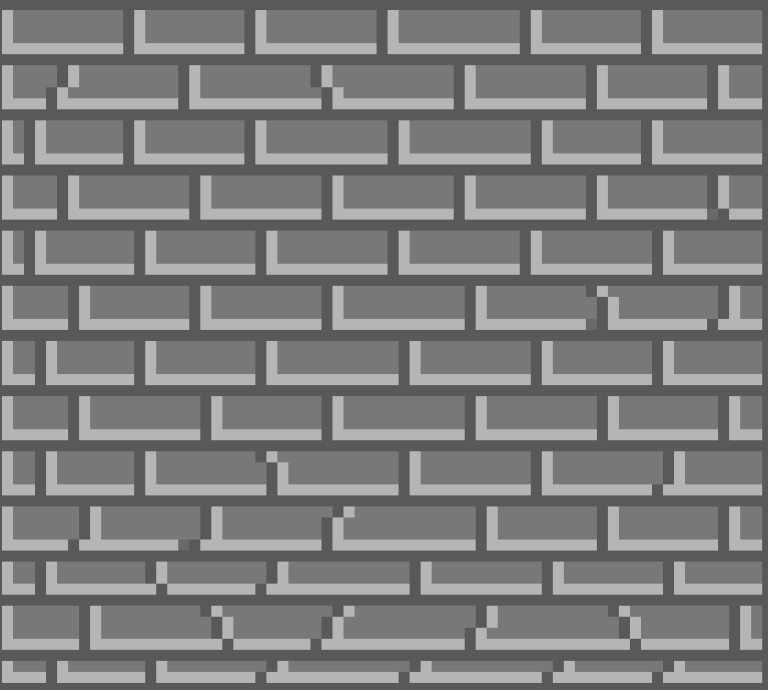
A Shadertoy shader for this texture:

```glsl
// Blocky grey brick wall: thirteen staggered courses of bevelled bricks on a coarse cell grid.
// Each cell is coloured by its course and the nearest joints, which wander and crack by hash;
// neighbouring cells are then blended over one pixel for smooth edges.

#define GRID vec2(69.71, 62.55)      // cells across and down the canvas
#define MARGIN vec2(0.18, 0.91)      // mortar before the first brick, in cells
#define WALL_WIDTH 69.0              // cells in a course
#define BRICK_PITCH 12.0             // mean distance between joints
#define COURSE_PITCH 5.0             // brick height plus mortar
#define JOINT_JITTER 0.5
#define CRACK_RATE 0.03              // added chance of a crack per course
#define CHIP_RATE 0.05
#define MORTAR vec3(0.35)
#define FACE vec3(0.47)
#define BEVEL vec3(0.71)
#define CHIP vec3(0.41)

float hash(vec2 p) {
    return fract(sin(dot(p, vec2(127.1, 311.7))) * 43758.5453);
}

// First cell of the brick to the right of joint n
float brickStart(float course, float n) {
    float x = BRICK_PITCH * (n + 0.5 * mod(course, 2.0));
    float drift = 0.2 * course - 0.6 + 0.6 * cos(0.16 * (x - 45.0));
    float jitter = JOINT_JITTER * (hash(vec2(n, course)) - 0.5);
    float leftmost = course < 0.5 ? 0.0 : floor(2.9 + 0.2 * course);
    return max(floor(x + drift + jitter + 0.5), leftmost);
}

// Sideways step of a cracked joint, j cells below the top of its course
float crackShift(float course, float n, float j, float height) {
    vec2 id = vec2(n, course);
    float worn = step(10.5, course);
    float chance = CRACK_RATE * course + 0.3 * worn;
    if (hash(id + 17.3) >= chance) return 0.0;
    float split = min(1.0 + floor(3.0 * hash(id + 31.7)), height - 1.0);
    float side = hash(id + 53.1) < 0.7 ? -1.0 : 1.0;
    return side * (step(split, j) + worn * step(split + 2.0, j));
}

// Colour of one cell, counted from the top left brick corner
vec3 cellColor(vec2 cell) {
    // The last courses are squeezed: the eleventh and thirteenth are lower
    float y = cell.y + step(54.0, cell.y);
    float course = floor((y + 0.5) / COURSE_PITCH);
    float j = y - course * COURSE_PITCH;
    float height = course == 10.0 ? 3.0 : course == 12.0 ? 2.0 : 4.0;
    bool outside = cell.x < 0.0 || cell.x >= WALL_WIDTH || course < 0.0 || course > 12.0;
    if (outside || j >= height) return MORTAR;

    // Light bevel along the left and lower sides
    bool lowest = j == height - 1.0;
    vec3 color = lowest || cell.x == 0.0 ? BEVEL : FACE;
    for (float n = 0.0; n < 6.0; n++) {
        float start = brickStart(course, n) + crackShift(course, n, j, height);
        float offset = cell.x - start;
        if (offset == -1.0) return MORTAR;
        if (offset == 0.0) color = BEVEL;
        bool chipped = hash(vec2(n, course) + 71.9) < CHIP_RATE;
        if (chipped && lowest && offset == -2.0) color = CHIP;
    }
    return color;
}

void mainImage(out vec4 fragColor, in vec2 fragCoord) {
    vec2 uv = fragCoord / iResolution.xy;
    vec2 p = vec2(uv.x, 1.0 - uv.y) * GRID - MARGIN - 0.5;

    // Blend the four nearest cells over the width of a pixel
    vec2 pixel = GRID / iResolution.xy;
    vec2 cell = floor(p);
    vec2 blend = clamp((p - cell - 0.5) / pixel + 0.5, 0.0, 1.0);
    vec3 upper = mix(cellColor(cell), cellColor(cell + vec2(1, 0)), blend.x);
    vec3 lower = mix(cellColor(cell + vec2(0, 1)), cellColor(cell + vec2(1, 1)), blend.x);
    fragColor = vec4(mix(upper, lower, blend.y), 1.0);
}
```
